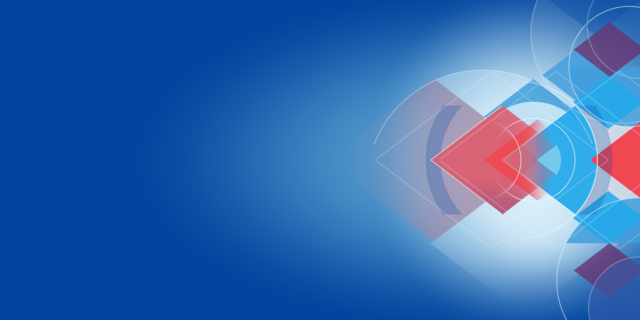
A WebGL 1 fragment shader for this background:

```glsl
precision highp float;
// Deep blue backdrop with a pale glow on the right, overlaid by translucent
// diamonds, domes and fine arcs in red, mauve and cyan.
// Each part is a distance function blended over the layers below it.

uniform vec2 u_resolution;

const vec3 DEEP = vec3(0.0, 0.265, 0.62);
const vec3 MID = vec3(0.32, 0.60, 0.80);
const vec3 PALE = vec3(0.86, 0.94, 0.98);
const vec3 BLUE = vec3(0.25, 0.62, 0.86);
const vec3 CYAN = vec3(0.13, 0.66, 0.92);
const vec3 AQUA = vec3(0.46, 0.79, 0.92);
const vec3 MAUVE = vec3(0.64, 0.52, 0.64);
const vec3 ROSE = vec3(0.86, 0.37, 0.44);
const vec3 RED = vec3(0.94, 0.28, 0.32);
const vec3 MAROON = vec3(0.40, 0.20, 0.44);
const float SLOPE = 0.76;        // steepness of diamond edges
const float LINE_WIDTH = 0.0016; // half width of fine lines

// Signed distances; a diamond's radius is its half height.
float diamond(vec2 p, vec2 center, float radius) {
  vec2 d = abs(p - center);
  return (d.x * SLOPE + d.y - radius) / length(vec2(SLOPE, 1.0));
}

float circle(vec2 p, vec2 center, float radius) {
  return length(p - center) - radius;
}

float fill(float d) {
  float px = 0.8 / u_resolution.y;
  return 1.0 - smoothstep(-px, px, d);
}

float stroke(float d) {
  return fill(abs(d) - LINE_WIDTH);
}

vec3 backdrop(vec2 p) {
  float wide = length((p - vec2(1.6, 0.0)) / vec2(1.25, 0.58));
  float core = length((p - vec2(1.64, 0.0)) / vec2(0.5, 0.58));
  vec3 col = mix(DEEP, MID, smoothstep(0.0, 0.75, 1.0 - wide));
  col = mix(col, PALE, 1.0 - smoothstep(0.1, 1.0, core));
  float lower = length((p - vec2(1.69, -0.18)) / vec2(0.24, 0.2));
  return mix(col, PALE, 0.6 * (1.0 - smoothstep(0.0, 1.0, lower)));
}

void main() {
  // Canvas is 2 wide and 1 high, with y = 0 on the middle axis.
  vec2 p = gl_FragCoord.xy / u_resolution * vec2(2.0, 1.0) - vec2(0.0, 0.5);
  vec2 mirrored = vec2(p.x, abs(p.y));
  vec3 col = backdrop(p);

  // Shared circles
  float dome = circle(p, vec2(1.51, -0.086), 0.367);
  float hub = circle(p, vec2(1.622, 0.0), 0.245);
  float upperOuter = circle(p, vec2(1.94, 0.396), 0.281);
  float upperInner = circle(p, vec2(1.966, 0.292), 0.188);
  float lowerOuter = circle(p, vec2(2.0, -0.378), 0.26);
  float lowerInner = circle(p, vec2(2.0, -0.464), 0.161);

  // Pale veils above and below the main diamonds
  float upperVeil = max(diamond(p, vec2(1.64, 0.255), 0.217), dome);
  float lowerVeil = diamond(p, vec2(1.64, -0.26), 0.225);
  col = mix(col, PALE, 0.3 * fill(upperVeil));
  col = mix(col, PALE, 0.25 * fill(lowerVeil) * smoothstep(-0.47, -0.2, p.y));
  col = mix(col, PALE, 0.12 * fill(upperOuter));

  // Mauve diamond, fading in from the left
  float mauve = fill(diamond(p, vec2(1.354, 0.0), 0.255));
  col = mix(col, MAUVE, 0.72 * mauve * smoothstep(1.04, 1.5, p.x));

  // Blue diamond holding a white dome
  float blueTop = diamond(p, vec2(1.667, 0.136), 0.117);
  col = mix(col, BLUE, 0.85 * fill(blueTop));
  float whiteDome = max(blueTop, circle(p, vec2(1.667, 0.0), 0.182));
  col = mix(col, PALE, 0.8 * fill(whiteDome));

  // Right edge: grey wedge, blue circles, cyan and maroon diamonds
  float wedge = max(1.8 - p.x, mirrored.y - 0.17);
  col = mix(col, vec3(0.84, 0.86, 0.9), 0.9 * fill(wedge));
  float blueCap = max(upperInner, p.y - 0.29);
  col = mix(col, BLUE, 0.85 * fill(blueCap));
  col = mix(col, BLUE, 0.8 * fill(diamond(p, vec2(1.8, 0.265), 0.08)));
  col = mix(col, BLUE, 0.85 * fill(max(lowerOuter, -0.26 - p.y)));
  col = mix(col, CYAN, 0.85 * fill(diamond(mirrored, vec2(1.901, 0.181), 0.084)));
  col = mix(col, DEEP, 0.3 * fill(diamond(p, vec2(1.86, 0.5), 0.11)));
  col = mix(col, MAROON, 0.8 * fill(diamond(mirrored, vec2(1.905, 0.345), 0.085)));
  col = mix(col, vec3(0.22, 0.36, 0.67), 0.6 * fill(lowerInner));

  // Cyan body, pointed to the left and rounded by the hub
  float body = SLOPE * max(1.805 - p.x, 0.0) + mirrored.y - 0.175;
  float bodyFade = smoothstep(1.59, 1.7, p.x);
  col = mix(col, CYAN, 0.92 * bodyFade * fill(max(body, hub)));

  // Red diamond at the edge, under the shaded band around the hub
  col = mix(col, RED, fill(diamond(p, vec2(2.0, 0.0), 0.118)));
  float band = max(hub - 0.047, max(-hub, mirrored.y - 0.17));
  col = mix(col, DEEP, 0.24 * fill(band));

  // Central rose diamond and its brighter chevron
  float rose = diamond(p, vec2(1.57, 0.0), 0.17);
  float roseFade = 1.0 - smoothstep(1.6, 1.78, p.x);
  vec3 roseTint = mix(ROSE, MAROON, 0.35 * smoothstep(0.04, 0.17, -p.y));
  col = mix(col, roseTint, 0.93 * roseFade * fill(rose));
  float chevron = diamond(p, vec2(1.68, 0.0), 0.127);
  float notch = diamond(p, vec2(1.68, 0.0), 0.087);
  float chevronFade = 1.0 - smoothstep(1.62, 1.73, p.x);
  col = mix(col, RED, 0.9 * chevronFade * fill(max(chevron, -notch)));

  // Aqua tip with a rounded right end
  float tip = diamond(p, vec2(1.805, 0.0), 0.097);
  col = mix(col, AQUA, fill(max(tip, circle(p, vec2(1.667, 0.0), 0.086))));

  // Fine diamond outlines and arcs
  float lines = 0.0;
  for (int i = 0; i < 3; i++) {
    vec2 center = vec2(1.537 + 0.2 * float(i), 0.0);
    lines = max(lines, 0.25 * stroke(diamond(p, center, 0.277)));
  }
  lines = max(lines, 0.35 * stroke(dome) * step(0.05, p.y));
  lines = max(lines, 0.75 * stroke(hub) * smoothstep(1.55, 1.75, p.x));
  lines = max(lines, 0.3 * stroke(upperOuter));
  lines = max(lines, 0.5 * max(stroke(upperInner), stroke(lowerOuter)));
  lines = max(lines, 0.3 * stroke(lowerInner));
  lines = max(lines, 0.3 * stroke(circle(p, vec2(2.0, 0.42), 0.165)));
  lines = max(lines, 0.6 * stroke(rose) * (1.0 - step(1.57, p.x)));
  float innerArcs = max(stroke(circle(p, vec2(1.503, 0.0), 0.125)),
                        stroke(circle(p, vec2(1.667, 0.0), 0.13)));
  lines = max(lines, 0.6 * innerArcs * smoothstep(1.53, 1.62, p.x));
  col = mix(col, vec3(0.9, 0.97, 1.0), lines);

  gl_FragColor = vec4(col, 1.0);
}
```
